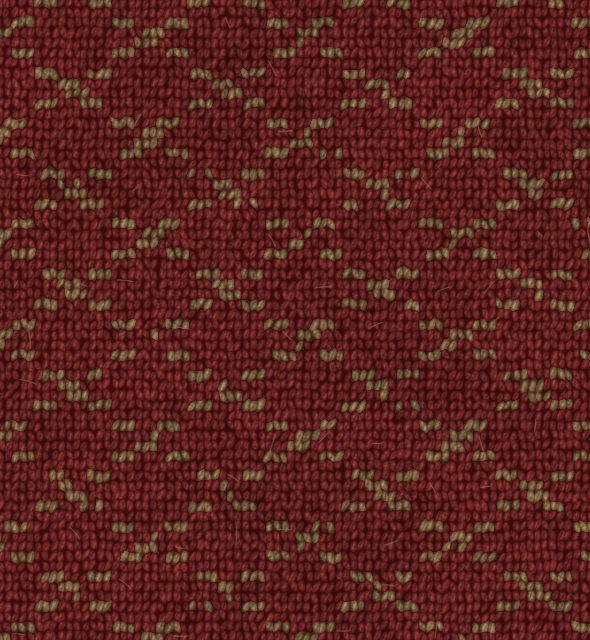
This pattern is drawn by a WebGL 1 fragment shader. Its source:

```glsl
precision highp float;

uniform vec2 u_resolution;

const vec2 LOOP_PITCH = vec2(0.01201, 0.01573);
const vec2 MOTIF_ORIGIN = vec2(0.2344, 0.0592);
const vec2 REPEAT = vec2(20.0, 5.0); // loops across, rows per motif band

float hash(vec2 p, float seed) {
  return fract(sin(dot(p, vec2(127.1, 311.7)) + seed * 74.7) * 4375.85);
}

float layeredSines(vec2 p, float seed) {
  float sum = 0.0;
  float amp = 0.5;
  for (int i = 0; i < 4; i++) {
    sum += amp * sin(p.x + seed + 1.7 * sin(p.y * 0.8 + seed)) * cos(p.y - seed);
    p = mat2(1.5, 1.1, -1.1, 1.5) * p;
    amp *= 0.6;
  }
  return sum;
}

// 1 where a loop belongs to a green motif: a core of two rows and four dashes.
float motifMask(vec2 id) {
  float band = floor((id.y + 2.0) / REPEAT.y);
  float row = id.y + 2.0 - REPEAT.y * band;
  float odd = mod(band, 2.0);
  float x = id.x + 0.5 * REPEAT.x * (1.0 + odd);
  vec2 key = vec2(floor(x / REPEAT.x), band);
  float col = mod(x, REPEAT.x) - 0.5 * REPEAT.x;
  col = mix(col, -1.0 - col, odd);

  if (row > 3.5 || hash(id, 1.0) < 0.04) return 0.0;
  if (abs(row - 1.5) < 1.0) {
    float coreCentre = row < 1.5 ? 0.0 : -1.0;
    float reach = 1.5 - step(0.8, hash(key, row + 2.0));
    return step(abs(col - coreCentre), reach);
  }
  float side = col < 0.0 ? -1.0 : 1.0;
  float onDiagonal = step(0.0, side * (1.5 - row));
  float inward = onDiagonal * step(0.45, hash(key, row + 5.0));
  float dashCentre = -0.5 + side * (3.5 - inward);
  return step(abs(col - dashCentre), 1.5);
}

// Height of one slanted yarn loop; below zero lies the gap around it.
float loopHeight(vec2 offset, vec2 id) {
  float tilt = mix(-0.5, 0.65, hash(id, 11.0));
  vec2 size = vec2(0.52, 0.6) * mix(0.9, 1.15, hash(id, 12.0));
  offset.x += tilt * offset.y;
  offset /= size;
  return 1.0 - dot(offset, offset);
}

vec3 yarnColor(float height, float sheen, float green) {
  vec3 shadow = mix(vec3(0.23, 0.045, 0.04), vec3(0.27, 0.14, 0.09), green);
  vec3 body = mix(vec3(0.36, 0.105, 0.105), vec3(0.40, 0.295, 0.19), green);
  vec3 light = mix(vec3(0.50, 0.23, 0.23), vec3(0.60, 0.51, 0.38), green);
  vec3 color = mix(shadow, body, smoothstep(-0.1, 0.6, height));
  return mix(color, light, smoothstep(0.4, 1.0, height) * sheen);
}

// Cellular search for the loop that lies on top.
vec3 pile(vec2 g, float tone) {
  vec2 cell = floor(g);
  vec2 topId = cell;
  vec2 topOffset = vec2(0.0);
  float topHeight = -1.0;
  for (int j = -1; j <= 1; j++) {
    for (int i = -1; i <= 1; i++) {
      vec2 id = cell + vec2(float(i), float(j));
      vec2 jitter = vec2(hash(id, 7.0), hash(id, 8.0)) - 0.5;
      vec2 offset = g - id - 0.5 - jitter * vec2(0.32, 0.26);
      float height = loopHeight(offset, id);
      if (height > topHeight) {
        topHeight = height;
        topOffset = offset;
        topId = id;
      }
    }
  }
  // Twisted plies and loose fibres break up the sheen.
  float ply = 0.5 + 0.5 * sin(9.0 * (topOffset.x + 0.6 * topOffset.y) + 6.3 * hash(topId, 9.0));
  float fibre = layeredSines(g * 5.0, 2.0);
  float sheen = clamp(0.25 + 0.65 * ply + 0.3 * fibre, 0.0, 1.0);
  float shade = 1.0 + 0.2 * (hash(topId, 10.0) - 0.5) + 0.07 * tone + 0.07 * fibre;
  return yarnColor(topHeight + 0.1 * fibre, sheen, motifMask(topId)) * shade;
}

// Sparse, short, curved stray hairs.
float hairs(vec2 p, float pixel) {
  vec2 cell = floor(p / 0.08);
  vec2 q = p - (cell + 0.3 + 0.4 * vec2(hash(cell, 21.0), hash(cell, 22.0))) * 0.08;
  float angle = 6.283 * hash(cell, 23.0);
  q = mat2(cos(angle), -sin(angle), sin(angle), cos(angle)) * q;
  q.y += 18.0 * (hash(cell, 24.0) - 0.5) * q.x * q.x;
  float halfLength = mix(0.007, 0.018, hash(cell, 25.0));
  float line = 1.0 - smoothstep(0.0003, 0.0003 + pixel, abs(q.y));
  float ends = 1.0 - smoothstep(halfLength * 0.6, halfLength, abs(q.x));
  return line * ends * step(0.66, hash(cell, 26.0));
}

void main() {
  float pixel = 1.0 / u_resolution.y;
  vec2 p = vec2(gl_FragCoord.x, u_resolution.y - gl_FragCoord.y) * pixel;

  // Uneven tufting bends the rows slightly.
  vec2 bend = vec2(layeredSines(p * 22.0, 0.4), layeredSines(p * 26.0, 3.1));
  vec2 g = (p + 0.003 * bend - MOTIF_ORIGIN) / LOOP_PITCH;

  vec3 color = pile(g, layeredSines(p * 9.0, 5.0));
  color = mix(color, vec3(0.60, 0.42, 0.37), 0.5 * hairs(p, pixel));
  gl_FragColor = vec4(color, 1.0);
}
```
